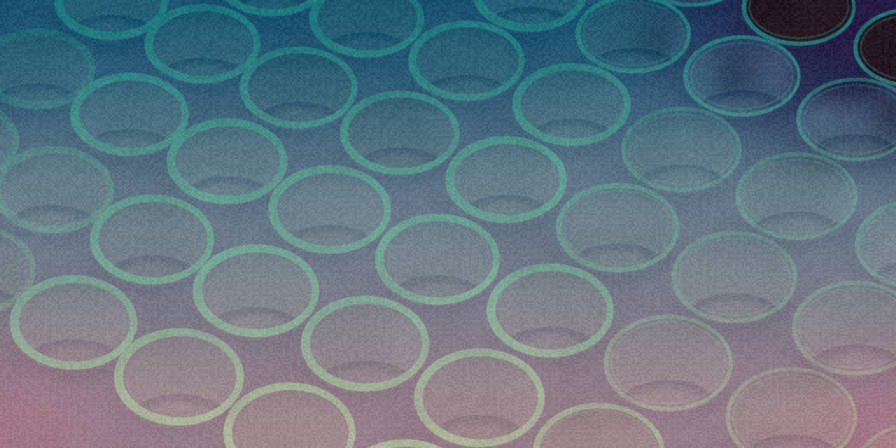
Reproduce this pattern procedurally as a WebGL 2 fragment shader.

```glsl
#version 300 es
precision highp float;
// Tilted honeycomb of translucent cup rims under a teal to pink haze.

#define RIM_WIDTH 0.0165
#define RIM_THIN 0.0085
#define RIM_STRENGTH 0.9
#define FLOOR_SHADE 0.055
#define GRAIN 0.065
#define GRAIN_CELLS 256.0
#define MOTTLE 0.025

uniform vec2 u_resolution;
out vec4 fragColor;

float hash(vec2 p) {
    return fract(sin(dot(p, vec2(127.1, 311.7))) * 43758.5453);
}

float noise(vec2 p) {
    vec2 cell = floor(p), f = fract(p);
    f = f * f * (3.0 - 2.0 * f);
    float low = mix(hash(cell), hash(cell + vec2(1, 0)), f.x);
    float high = mix(hash(cell + vec2(0, 1)), hash(cell + vec2(1, 1)), f.x);
    return mix(low, high, f.y);
}

// Blend three colours from top to bottom.
vec3 ramp(vec3 top, vec3 middle, vec3 bottom, float t) {
    vec3 upper = mix(top, middle, smoothstep(0.0, 0.52, t));
    return mix(upper, bottom, smoothstep(0.42, 1.0, t));
}

// Skewed lattice whose spacing grows towards the viewer.
vec2 cupCenter(float i, float j) {
    vec2 c = vec2(0.289, 0.255);
    c += i * vec2(0.212, 0.103) + j * vec2(0.1667, -0.1628);
    c += i * i * vec2(0.0057, 0.0016) + j * j * vec2(-0.0039, 0.0052);
    return c - i * j * vec2(0.0031, 0.0068);
}

// Approximate signed distance to an ellipse.
float ellipse(vec2 d, vec2 radii) {
    vec2 q = d / radii;
    float k = length(q);
    return k * (k - 1.0) / max(length(q / radii), 0.001);
}

float cornerDistance(vec2 p) {
    return length(vec2(2.0 - p.x, 1.6 * p.y));
}

// Soft line of a given width, centred on zero distance.
float line(float dist, float width, float blur) {
    return 1.0 - smoothstep(-blur, blur, abs(dist) - 0.5 * width);
}

void main() {
    // Height is one unit, with y running downwards.
    vec2 p = gl_FragCoord.xy / u_resolution.y;
    p.y = 1.0 - p.y;
    float blur = max(1.0 / u_resolution.y, 0.002);
    float mottle = noise(p * 11.0) - 0.5;

    // Hazy backdrop, with a dark upper right and pink lower corners.
    vec3 color = ramp(vec3(0.11, 0.33, 0.45), vec3(0.40, 0.47, 0.54),
                      vec3(0.59, 0.49, 0.54), p.y);
    float side = abs(p.x - 1.0);
    color = mix(color, vec3(0.68, 0.44, 0.52),
                0.65 * smoothstep(0.6, 1.1, side) * smoothstep(0.65, 1.0, p.y));
    float gloom = 1.0 - smoothstep(0.12, 0.75, cornerDistance(p));
    color = mix(color, vec3(0.15, 0.11, 0.28), gloom);

    float rim = 0.0;
    for (int row = -2; row <= 4; row++) {
        for (int col = -1; col <= 7; col++) {
            vec2 id = vec2(col, row);
            vec2 center = cupCenter(id.x, id.y);
            vec2 radii = vec2(0.127, 0.086) + vec2(0.021, 0.027) * clamp(center.y, 0.0, 1.0);
            vec2 d = p - center;
            float dist = ellipse(d, radii);
            if (dist > 0.06) continue;
            vec2 q = d / radii;
            float vary = hash(id + 7.0);
            float inside = 1.0 - smoothstep(-blur, blur, dist);

            // Milky interior, with a shaded arc where the floor begins.
            color += inside * (vec3(0.025, 0.035, 0.008) + 0.02 * (vary - 0.5));
            float floorK = length((q - vec2(0.0, 0.85)) / vec2(0.75, 0.5));
            float crescent = smoothstep(0.45, 0.95, floorK) * (1.0 - smoothstep(0.95, 1.03, floorK));
            color -= inside * crescent * FLOOR_SHADE * vec3(1.0, 1.0, 0.7);
            color -= inside * 0.025 * (1.0 - smoothstep(-0.9, -0.2, q.y));

            // Empty cups in the dark corner, with dim reflections beside them.
            float empty = 1.0 - smoothstep(0.25, 0.4, cornerDistance(center));
            color = mix(color, vec3(0.14, 0.08, 0.11), 0.92 * inside * empty);
            color += inside * gloom * (1.0 - empty) * (0.06 + 0.3 * mottle) * vec3(0.6, 0.9, 1.0);

            // Outer wall shadow below the rim.
            float wall = smoothstep(0.0, 0.008, dist) * (1.0 - smoothstep(0.01, 0.05, dist));
            color -= 0.02 * wall * smoothstep(0.0, 0.8, q.y);

            // Rims thin into a faint double line towards the right.
            float thin = smoothstep(1.2, 1.5, center.x);
            float width = mix(RIM_WIDTH, RIM_THIN, thin) * (0.9 + 0.2 * vary - 0.15 * q.x);
            float edge = line(dist + 0.5 * width, width, blur);
            edge = max(edge, 0.5 * thin * line(dist + 0.017, 0.004, blur));
            float fade = mix(0.45, 1.0, smoothstep(0.08, 0.24, center.x + 0.35 * max(center.y - 0.5, 0.0)));
            fade *= 1.0 - 0.45 * thin * smoothstep(0.1, 0.4, center.y);
            fade *= 0.85 + 0.3 * noise(q * 2.5 + id * 5.0);
            rim = max(rim, edge * fade);
        }
    }

    vec3 rimColor = ramp(vec3(0.12, 0.48, 0.50), vec3(0.40, 0.63, 0.57),
                         vec3(0.67, 0.71, 0.60), p.y);
    color = mix(color, rimColor, clamp(rim * RIM_STRENGTH, 0.0, 1.0));

    // Cloudy wear and film grain.
    color += MOTTLE * mottle + GRAIN * (hash(floor(p * GRAIN_CELLS)) - 0.5);
    fragColor = vec4(clamp(color, 0.0, 1.0), 1.0);
}
```
